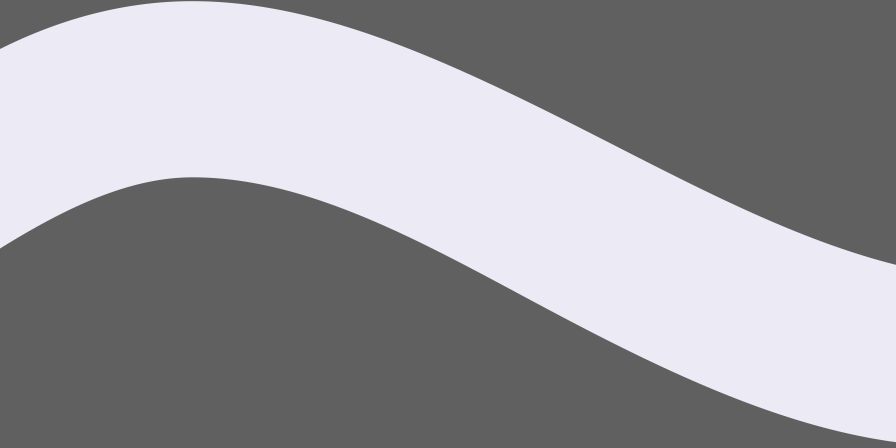
This background is drawn by a Shadertoy shader. Its source:

```glsl
const vec3 BACKDROP = vec3(0.376, 0.376, 0.376);
const vec3 RIBBON = vec3(0.925, 0.918, 0.957);

// Knots in units of canvas height: left side, crest, inflection, right side
const vec4 KNOT_X = vec4(0.0, 0.4297, 1.1979, 2.0);
const vec4 UPPER_Y = vec4(0.8906, 0.9974, 0.7630, 0.4089);
const vec4 UPPER_SLOPE = vec4(0.50, 0.0, -0.49, -0.25);
const vec4 LOWER_Y = vec4(0.4453, 0.6042, 0.3229, 0.0130);
const vec4 LOWER_SLOPE = vec4(0.62, 0.0, -0.535, -0.135);

// Piecewise cubic Hermite curve through the knots
float curveHeight(float x, vec4 heights, vec4 slopes) {
    int i = x < KNOT_X[1] ? 0 : (x < KNOT_X[2] ? 1 : 2);
    float span = KNOT_X[i + 1] - KNOT_X[i];
    float t = (x - KNOT_X[i]) / span;
    float s = 1.0 - t;
    float blend = t * t * (3.0 - 2.0 * t);
    float bend = span * t * s * (slopes[i] * s - slopes[i + 1] * t);
    return mix(heights[i], heights[i + 1], blend) + bend;
}

// Coverage of the positive side, smoothed over one pixel
float coverage(float signedHeight) {
    return clamp(0.5 + signedHeight / length(vec2(dFdx(signedHeight), dFdy(signedHeight))), 0.0, 1.0);
}

void mainImage(out vec4 fragColor, in vec2 fragCoord) {
    vec2 p = fragCoord / iResolution.y;
    p.x *= KNOT_X[3] * iResolution.y / iResolution.x;

    // Band between the two curves
    float belowUpper = coverage(curveHeight(p.x, UPPER_Y, UPPER_SLOPE) - p.y);
    float aboveLower = coverage(p.y - curveHeight(p.x, LOWER_Y, LOWER_SLOPE));
    fragColor = vec4(mix(BACKDROP, RIBBON, belowUpper * aboveLower), 1.0);
}
```
